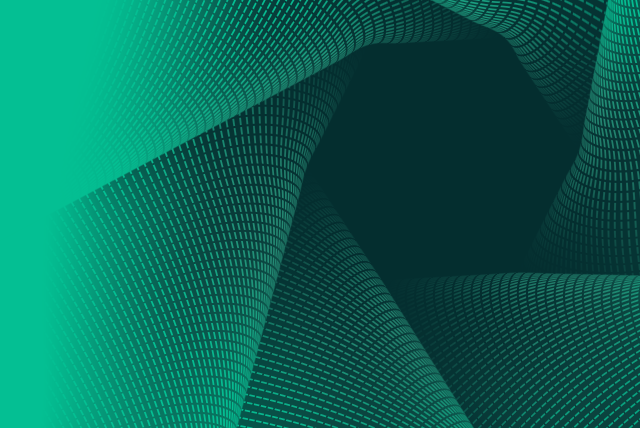
This background is drawn by a Shadertoy shader. Its source:

```glsl
const float TAU = 6.2831853;
const int BLADES = 6;
const vec3 DARK = vec3(0.016, 0.18, 0.185);
const vec3 TEAL = vec3(0.15, 0.55, 0.46);
const vec3 MINT = vec3(0.015, 0.75, 0.575);

// Headings of the seams that leave the corners of the opening
const float SEAM_ANGLE[BLADES] = float[](4.45, 5.27, 6.26, 1.38, 2.67, 3.63);

vec2 polar(float angle) {
    return vec2(cos(angle), sin(angle));
}

// x: distance along the heading, y: distance to its right side
vec2 alongAcross(vec2 p, vec2 heading) {
    return vec2(dot(p, heading), dot(p, vec2(heading.y, -heading.x)));
}

// Coordinates about a blade rim: an edge of the opening bent into a seam
vec2 rimCoords(vec2 p, int blade, float radius) {
    float edgeAngle = 2.15 + (float(blade) + 0.5) * TAU / float(BLADES);
    vec2 corner = radius * polar(edgeAngle + 0.5 * TAU / float(BLADES));
    vec2 edge = alongAcross(p - corner, polar(edgeAngle + 0.25 * TAU));
    vec2 seam = alongAcross(p - corner, polar(SEAM_ANGLE[blade]));
    float bend = 0.07 + 0.7 * max(edge.y, 0.0);
    return mix(edge, seam, smoothstep(-bend, bend, edge.x));
}

// Dashed lines that touch the rim and fan away from it
float dashedFan(vec2 rim, float fan, float pixel) {
    const float SPACING = 0.0265;
    const float DASH = 0.0220;
    const float HALF_WIDTH = 0.0020;
    float depth = max(rim.y, 0.0001);
    float root = sqrt(depth);

    // Tangent lines, with the local gap between neighbours
    float strand = (rim.x + fan * root) / SPACING;
    float pitch = SPACING / sqrt(1.0 + fan * fan / (4.0 * depth));
    float halfWidth = min(HALF_WIDTH, 0.28 * pitch);
    float offset = abs(fract(strand) - 0.5) * pitch;
    float line = clamp(0.5 + (halfWidth - offset) / pixel, 0.0, 1.0);
    float average = 2.0 * halfWidth / pitch;
    line = mix(average, line, smoothstep(pixel, 2.5 * pixel, pitch));

    // Rows cross the lines and sweep forward where they meet the rim
    float row = (rim.x + 0.15 * root - 1.333 * depth * root / fan) / DASH;
    float gap = (0.39 - abs(fract(row) - 0.5)) * DASH;
    return line * clamp(0.5 + gap / pixel, 0.0, 1.0);
}

// Light from the left, with a softer pool along the lower edge
float sideGlow(vec2 uv, float shade) {
    float ramp = uv.x + 0.25 * (1.0 - uv.y) + shade;
    vec2 pool = uv - vec2(0.35, -0.08);
    float light = 1.0 - smoothstep(0.22, 0.66, ramp);
    return min(light + 0.42 * exp(-dot(pool, pool) / 0.09), 1.0);
}

vec3 bladeColor(vec2 uv, vec2 rim, float previous, float reach, float pixel) {
    float shade = 0.09 * exp(previous / 0.1) - 0.06 * exp(-rim.y / 0.1);
    float glow = sideGlow(uv, shade * smoothstep(0.05, 0.3, uv.x));
    float haze = 0.22 * smoothstep(0.32, 0.7, reach);
    haze *= 1.0 - 0.6 * exp(previous / 0.09);
    vec3 ground = mix(mix(DARK, TEAL, haze), MINT, glow);

    // Strands brighten outward and fade beside the opening
    float upper = smoothstep(0.55, 1.0, uv.y);
    vec3 strand = mix(TEAL, MINT, smoothstep(0.42, 0.8, reach + 0.2 * upper));
    float visible = smoothstep(-0.33, 0.13, rim.x);
    visible *= mix(0.8, 1.0, max(uv.y, 1.0 - smoothstep(0.5, 1.1, uv.x)));

    // Sheen where the strands gather against the outer seam
    float sheen = exp(-rim.y / 0.07) * smoothstep(-0.08, 0.30, rim.x);
    ground = mix(ground, strand, sheen * mix(0.30, 0.55, upper));
    return mix(ground, strand, visible * dashedFan(rim, 1.3, pixel));
}

void mainImage(out vec4 fragColor, in vec2 fragCoord) {
    const float RADIUS = 0.318;
    vec2 uv = fragCoord / iResolution.y;
    float pixel = 1.0 / iResolution.y;
    vec2 p = uv - vec2(1.035, 0.629);

    // Each blade lies outside its own rim and inside the previous one
    vec3 color = DARK;
    float previous = rimCoords(p, BLADES - 1, RADIUS).y;
    for (int i = 0; i < BLADES; i++) {
        vec2 rim = rimCoords(p, i, RADIUS);
        float cover = smoothstep(-pixel, pixel, rim.y)
                    * (1.0 - smoothstep(-pixel, pixel, previous));
        vec3 blade = bladeColor(uv, rim, min(previous, 0.0), length(p), pixel);
        color += (blade - DARK) * cover;
        previous = rim.y;
    }
    fragColor = vec4(color, 1.0);
}
```
